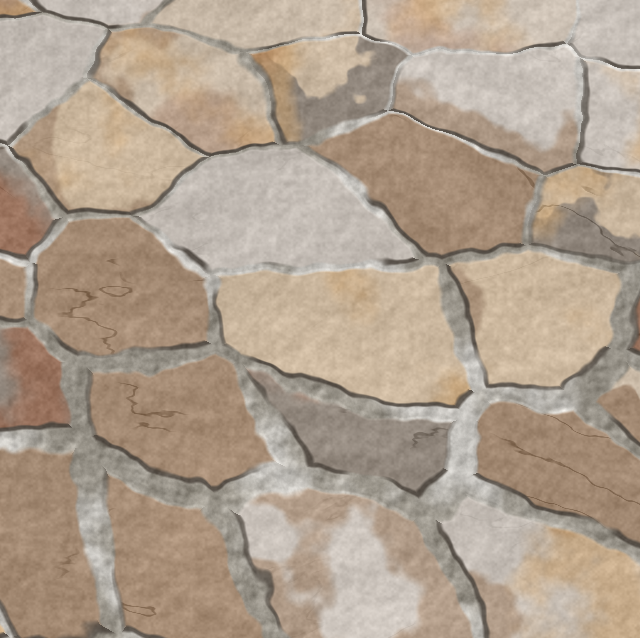
Give the GLSL for this texture, as a Shadertoy shader.

```glsl
// Weathered flagstone paving: pale and rusty slabs set in rough grey mortar.

const vec3 PALE   = vec3(0.78, 0.75, 0.72);
const vec3 SAND   = vec3(0.80, 0.72, 0.62);
const vec3 BROWN  = vec3(0.64, 0.54, 0.45);
const vec3 SLATE  = vec3(0.57, 0.53, 0.49);
const vec3 RUST   = vec3(0.61, 0.41, 0.31);
const vec3 OCHRE  = vec3(0.80, 0.63, 0.42);
const vec3 MORTAR = vec3(0.59, 0.57, 0.53);
const vec3 LIME   = vec3(0.77, 0.76, 0.74);
const vec3 CREVICE = vec3(0.29, 0.26, 0.23);

const float COLUMNS = 3.7;       // slabs across the canvas
const float ROWS = 5.2;          // slabs up the canvas
const float SIZE_SPREAD = 0.32;  // how much slab sizes differ
const float JOINT_NEAR = 0.075;  // half joint width at the bottom
const float JOINT_FAR = 0.024;   // half joint width at the top
const float GRAIN = 0.045;

float hash(vec2 p) {
    return fract(sin(dot(p, vec2(127.1, 311.7))) * 43758.5453);
}

float noise(vec2 p) {
    vec2 i = floor(p), f = fract(p);
    f = f * f * (3.0 - 2.0 * f);
    return mix(mix(hash(i), hash(i + vec2(1, 0)), f.x),
               mix(hash(i + vec2(0, 1)), hash(i + vec2(1, 1)), f.x), f.y);
}

float fbm(vec2 p) {
    float sum = 0.0, amp = 0.52;
    for (int i = 0; i < 5; i++) {
        sum += amp * noise(p);
        p = mat2(1.6, 1.2, -1.2, 1.6) * p + 3.7;
        amp *= 0.5;
    }
    return sum;
}

// Slab centre in xy, size weight in z
vec3 site(vec2 cell) {
    vec2 jitter = vec2(hash(cell + 5.3), hash(cell + 19.7));
    return vec3(cell + 0.1 + 0.8 * jitter, SIZE_SPREAD * hash(cell + 41.1));
}

float power(vec2 q, vec3 s) {
    return dot(q - s.xy, q - s.xy) - s.z;
}

// Weighted Voronoi: distance to the border in x, its outward normal in yz
vec3 slabBorder(vec2 q, out vec2 id) {
    vec2 home = floor(q);
    float best = 1e3;
    for (int k = 0; k < 25; k++) {
        vec2 cell = home + vec2(k % 5 - 2, k / 5 - 2);
        float d = power(q, site(cell));
        if (d < best) { best = d; id = cell; }
    }
    vec3 own = site(id), border = vec3(1e3, 0, 0);
    for (int k = 0; k < 49; k++) {
        vec2 cell = id + vec2(k % 7 - 3, k / 7 - 3);
        if (cell == id) continue;
        vec3 other = site(cell);
        vec2 gap = other.xy - own.xy;
        float d = (power(q, other) - best) / (2.0 * length(gap));
        if (d < border.x) border = vec3(d, normalize(gap));
    }
    return border;
}

vec3 slabColor(vec2 p, vec2 id, float inset) {
    float height = id.y / ROWS;
    float pick = hash(id + 2.9), tint = hash(id + 8.1), stain = hash(id + 13.7);
    vec3 light = mix(PALE, SAND, smoothstep(0.5, 0.75, tint));
    vec3 dark = mix(BROWN, SLATE, step(0.5, stain));
    float darkShare = mix(0.68, 0.1, smoothstep(0.3, 0.75, height));
    bool isDark = pick < darkShare;
    vec3 col = isDark ? dark : light;

    // Flaked layers with crisp outlines, and discoloured rims
    vec2 local = p + id * 7.31;
    float layer = fbm(local * 4.5);
    float flake = smoothstep(0.565, 0.585, layer + 0.25 * min(inset, 0.3));
    if (isDark) col = mix(col, mix(light, SAND, 0.4), flake * step(0.35, tint));
    else col = mix(col, BROWN, 0.75 * smoothstep(0.53, 0.6, layer - 0.5 * inset));

    // Mineral stains and slanted bedding streaks
    float cloud = fbm(local * 5.0 + 31.0);
    col = mix(col, RUST, 0.7 * step(0.62, stain) * smoothstep(0.52, 0.68, cloud) * (isDark ? 1.0 : 0.4));
    col = mix(col, OCHRE, 0.55 * step(0.45, tint) * smoothstep(0.5, 0.7, fbm(local * 6.0 + 57.0)));
    float angle = mix(-0.7, 0.6, pick);
    vec2 along = mat2(cos(angle), -sin(angle), sin(angle), cos(angle)) * local;
    col += 0.1 * (fbm(along * vec2(6.0, 30.0)) - 0.5);

    // Thin ledges where the rough slabs have split
    float ledge = abs(fbm(along * vec2(5.0, 15.0) + 9.0) - 0.5);
    float split = (1.0 - smoothstep(0.004, 0.018, ledge)) * smoothstep(0.5, 0.65, noise(local * 9.0));
    return col - 0.13 * split * (isDark ? 1.0 : 0.25);
}

void mainImage(out vec4 fragColor, in vec2 fragCoord) {
    vec2 p = fragCoord / iResolution.y;
    float px = 1.0 / iResolution.y;

    // Flatter rows far away, leaning slabs close by, wavering outlines
    vec2 q = vec2(COLUMNS * (p.x + 0.5 * p.y * (1.0 - 0.6 * p.y)),
                  ROWS * p.y * (0.66 + 0.34 * p.y) + 0.35 * p.x);
    q += 0.32 * (vec2(fbm(p * 5.0), fbm(p * 5.0 + 17.0)) - 0.5);
    q += 0.05 * (vec2(noise(p * 38.0), noise(p * 38.0 + 23.0)) - 0.5);
    vec2 id;
    vec3 border = slabBorder(q, id);

    float relief = fbm(p * 42.0) - fbm(p * 42.0 + vec2(0.22, -0.3));
    float joint = mix(JOINT_NEAR, JOINT_FAR, smoothstep(0.25, 0.8, p.y));
    joint *= 0.45 + 1.1 * noise(p * 9.0 + 4.0);
    float inset = border.x - joint;
    float soft = 0.008 + 4.0 * px;

    // Mortar bed, limy in places
    vec3 mortar = mix(MORTAR, LIME, smoothstep(0.48, 0.72, fbm(p * 7.0 + 11.0) + 0.12 * p.y));
    mortar += 0.4 * relief;
    vec3 slab = slabColor(p, id, max(inset, 0.0)) + 0.14 * relief;
    vec3 col = mix(mortar, slab, smoothstep(-soft, soft, inset));

    // Shadow below each slab, a faint lit edge above it
    float facing = dot(border.yz, normalize(vec2(-0.35, -1.0)));
    float line = 1.0 - smoothstep(0.006, 0.014 + soft, abs(inset + 0.008));
    float broken = smoothstep(0.25, 0.55, noise(p * 14.0 + 6.0));
    col = mix(col, CREVICE, 0.85 * line * broken * smoothstep(-0.25, 0.5, facing));
    col += 0.07 * line * smoothstep(0.2, 0.8, -facing);

    // Broad weathering and fine grain
    col *= 0.95 + 0.1 * fbm(p * 3.0 + 71.0);
    col += GRAIN * (noise(p * 260.0) + noise(p * 130.0 + 9.0) - 1.0);
    fragColor = vec4(clamp(col, 0.0, 1.0), 1.0);
}
```
